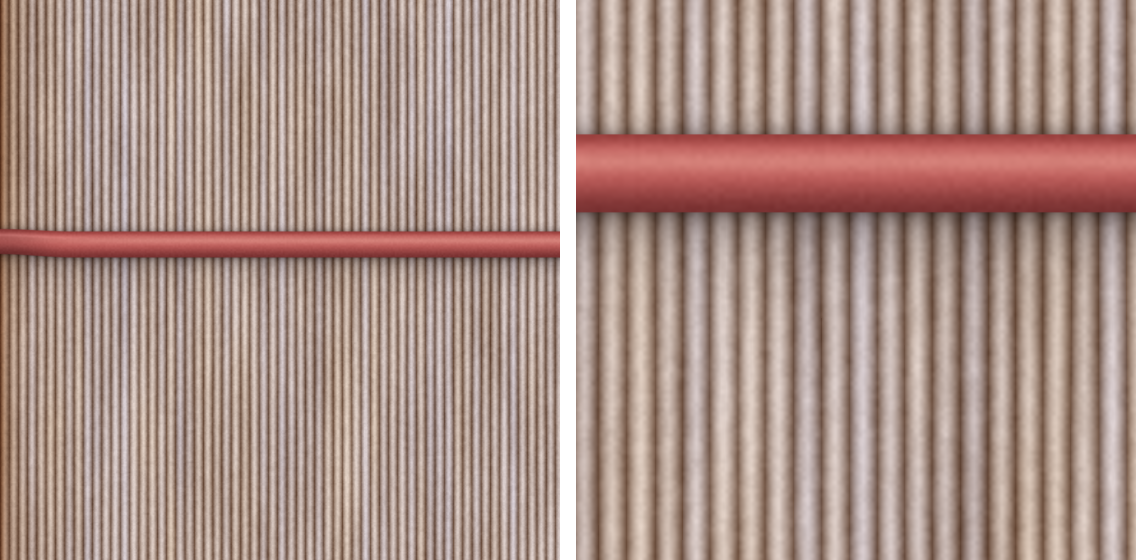
Left: the whole. Right: its middle third, enlarged.
Write a Shadertoy shader that draws this texture.

```glsl
// Weathered wall of narrow vertical ribs crossed by one glossy red rail.
// Ribs are a rounded periodic profile tinted by hash and stretched noise;
// the rail is a shaded cylinder that bends up at the left and casts a shadow.

float hash(vec2 p) {
    p = fract(p * vec2(0.1031, 0.1137));
    p += dot(p, p.yx + 33.33);
    return fract((p.x + p.y) * p.x * 17.0);
}

float noise(vec2 p) {
    vec2 i = floor(p), f = fract(p);
    f = f * f * (3.0 - 2.0 * f);
    return mix(mix(hash(i), hash(i + vec2(1, 0)), f.x),
               mix(hash(i + vec2(0, 1)), hash(i + vec2(1, 1)), f.x), f.y);
}

float fbm(vec2 p) {
    float sum = 0.0, amp = 0.5;
    for (int i = 0; i < 4; i++) {
        sum += amp * noise(p);
        p = p * 2.03 + 11.7;
        amp *= 0.5;
    }
    return sum / 0.9375;
}

vec3 ribbedWall(vec2 uv) {
    const float RIBS = 60.5;
    float x = uv.x * RIBS + 0.06 * (noise(vec2(uv.x * 40.0, uv.y * 5.0)) - 0.5);
    float id = floor(x);
    float across = 2.0 * fract(x) - 1.0;

    // Rounded profile, lit slightly from the left
    float lit = 1.0 - pow(abs(across), 1.5);
    lit -= 0.13 * across * (1.0 - across * across);

    // Wear: long stains, per-rib streaks and rough groove edges
    float stain = fbm(vec2(uv.x * 16.0, uv.y * 5.0) + 3.0);
    float streak = noise(vec2(id * 7.3, uv.y * 9.0 + hash(vec2(id, 5.0)) * 40.0));
    float grit = noise(uv * vec2(170.0, 110.0) + 50.0);
    lit += 0.30 * (stain - 0.5) + 0.12 * (streak - 0.5) + 0.10 * (grit - 0.5);
    lit += 0.10 * (hash(vec2(id, 2.0)) - 0.5);

    vec3 groove = vec3(0.43, 0.32, 0.26);
    vec3 crest = vec3(0.83, 0.77, 0.75);
    vec3 col = mix(groove, crest, clamp(lit, -0.15, 1.08));

    // Drift between warm tan and cool mauve
    float warmth = hash(vec2(id, 9.0)) + fbm(uv * vec2(22.0, 4.0) + 20.0) - 1.0;
    col *= 1.0 + 0.07 * warmth * vec3(0.5, 0.0, -1.3);

    // Fine surface grain
    col += 0.035 * (noise(uv * 390.0) + noise(uv * 230.0 + 7.0) - 1.0);

    // Brown shade gathering at the left border
    col *= mix(vec3(1.0), vec3(0.85, 0.75, 0.65), exp(-uv.x * 28.0));
    return col * mix(vec3(1.0), vec3(0.80, 0.62, 0.47), exp(-uv.x * 160.0));
}

vec3 railColor(float h, vec2 uv) {
    // h runs from -1 at the lower edge to 1 at the upper edge
    vec3 shade = vec3(0.47, 0.19, 0.19);
    vec3 body = vec3(0.74, 0.36, 0.35);
    vec3 col = mix(shade, body, smoothstep(-1.05, 0.05, h));
    col = mix(col, vec3(0.60, 0.25, 0.24), smoothstep(0.60, 1.0, h));
    float gloss = exp(-pow((h - 0.30) / 0.30, 2.0));
    col += gloss * vec3(0.09, 0.14, 0.12) * smoothstep(-0.15, 0.30, uv.x);

    // Narrow glint on the bent end, and soft speckle
    float glint = exp(-pow((h - 0.52) / 0.13, 2.0));
    col += 0.08 * glint * (1.0 - smoothstep(0.03, 0.22, uv.x));
    col += 0.025 * (noise(uv * 300.0) - 0.5);
    return col * mix(0.87, 1.0, smoothstep(0.0, 0.12, uv.x));
}

void mainImage(out vec4 fragColor, in vec2 fragCoord) {
    vec2 uv = fragCoord / iResolution.xy;
    float px = 1.0 / iResolution.y;

    // Rail axis, rising gently near the left border
    float bend = 1.0 - smoothstep(0.0, 0.13, uv.x);
    float radius = 0.0232 - 0.0008 * bend;
    float dy = uv.y - (0.5635 + 0.0052 * bend);

    // Wall with a soft shadow below the rail and a faint contact line above
    vec3 col = ribbedWall(uv);
    float below = max(-dy - radius, 0.0);
    float above = max(dy - radius, 0.0);
    float shadow = dy < 0.0 ? 0.34 * exp(-below * 48.0) + 0.16 * exp(-below * 220.0)
                            : 0.28 * exp(-above * 150.0);
    col *= 1.0 - shadow * vec3(0.94, 1.0, 1.0);

    // Rail over wall
    float cover = 1.0 - smoothstep(-px, px, abs(dy) - radius);
    col = mix(col, railColor(clamp(dy / radius, -1.0, 1.0), uv), cover);
    fragColor = vec4(clamp(col, 0.0, 1.0), 1.0);
}
```
